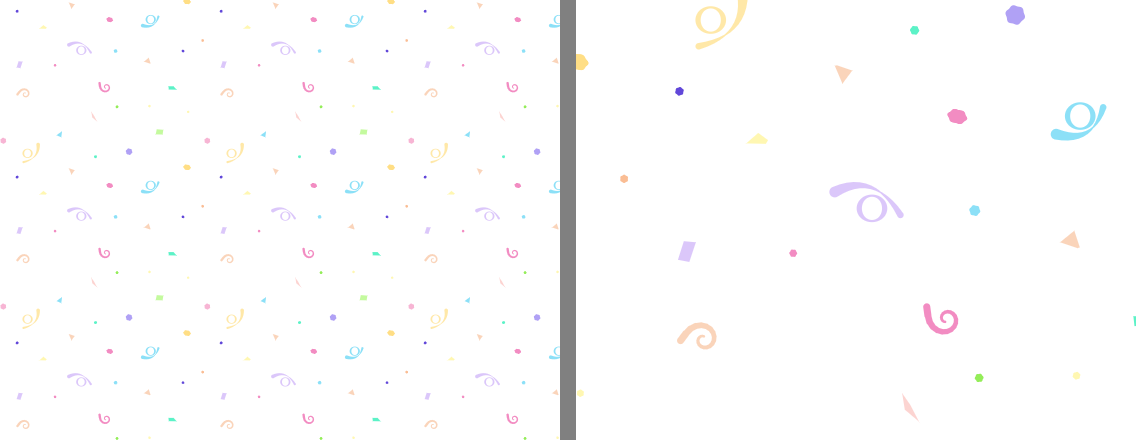
Left: the whole. Right: its middle third, enlarged.
Give the GLSL for this pattern, as a Shadertoy shader.

```glsl
const float CANVAS_WIDTH = 768.0;          // design units across the canvas
const vec2 TILE = vec2(279.8, 227.4);      // size of one repeat
const float RING_RADIUS = 5.8;
const float RIBBON_HALF_WIDTH = 2.2;
const float CURL_HALF_WIDTH = 1.9;
const float CURL_SWEEP = 8.0;
const int CURVE_STEPS = 12;
const int CURL_STEPS = 22;

const vec3 PAPER = vec3(1.0);
const vec3 INDIGO = vec3(0.38, 0.28, 0.85);
const vec3 PINK = vec3(0.95, 0.55, 0.76);
const vec3 ROSE = vec3(0.97, 0.71, 0.83);
const vec3 BLUSH = vec3(0.99, 0.83, 0.82);
const vec3 GOLD = vec3(1.0, 0.87, 0.52);
const vec3 STRAW = vec3(1.0, 0.91, 0.66);
const vec3 CREAM = vec3(1.0, 0.97, 0.70);
const vec3 ORANGE = vec3(0.98, 0.74, 0.58);
const vec3 PEACH = vec3(0.98, 0.83, 0.73);
const vec3 SKY = vec3(0.55, 0.88, 0.97);
const vec3 TEAL = vec3(0.36, 0.95, 0.78);
const vec3 GREEN = vec3(0.58, 0.93, 0.35);
const vec3 LIME = vec3(0.77, 0.98, 0.62);
const vec3 VIOLET = vec3(0.69, 0.63, 0.96);
const vec3 LILAC = vec3(0.86, 0.78, 0.98);

// Dots: centre and radius; the first two are flattened
const int DOTS = 13;
const vec3 DOT[DOTS] = vec3[](
    vec3(150.5, 27, 4.4), vec3(256.5, 2, 5), vec3(23.5, 15.5, 1.9), vec3(278, 55.5, 1.8),
    vec3(251, 70, 1.8), vec3(158.5, 70, 2.4), vec3(75.5, 89.5, 1.7), vec3(160.5, 146.5, 1.9),
    vec3(205, 145.5, 1.7), vec3(258, 153.5, 1.6), vec3(4.5, 193, 3.9), vec3(177, 208, 4.3),
    vec3(131, 215, 2));
const vec3 DOT_COLOR[DOTS] = vec3[](PINK, GOLD, INDIGO, ORANGE, INDIGO, SKY, PINK, GREEN,
    CREAM, CREAM, ROSE, VIOLET, TEAL);

// Paper chips: four corners, clockwise
const int CHIPS = 8;
const vec4 CHIP_START[CHIPS] = vec4[](
    vec4(94.5, 3.8, 95.5, 3.6), vec4(54, 39.3, 59.5, 34.5), vec4(197.5, 84.5, 204, 79.2),
    vec4(125.3, 153.5, 129, 158.8), vec4(77.5, 185.5, 84.5, 180.3), vec4(25.5, 84, 31, 84.5),
    vec4(231, 118.3, 238, 118.3), vec4(215, 177.3, 224, 178));
const vec4 CHIP_END[CHIPS] = vec4[](
    vec4(102.5, 6, 98, 12), vec4(64, 37.8, 63, 39.5), vec4(206.5, 86.8, 205.5, 87.2),
    vec4(133, 166.5, 126.5, 161), vec4(85, 181, 84, 188.3), vec4(28, 93.5, 22.8, 92.5),
    vec4(242.3, 123, 231.5, 122.8), vec4(223, 184.5, 213.5, 184.3));
const vec3 CHIP_COLOR[CHIPS] = vec3[](PEACH, CREAM, PEACH, BLUSH, SKY, LILAC, TEAL, LIME);

// Offset from the nearest repeat of a point
vec2 wrapOffset(vec2 p, vec2 center) {
    vec2 d = p - center;
    return d - TILE * round(d / TILE);
}

// Distance to a segment, and position along it
vec2 segment(vec2 p, vec2 a, vec2 b) {
    vec2 e = b - a;
    float h = clamp(dot(p - a, e) / dot(e, e), 0.0, 1.0);
    return vec2(length(p - a - e * h), h);
}

float dotShape(vec2 q, float radius, int id) {
    if (id < 2) {
        q = mat2(0.97, -0.24, 0.24, 0.97) * q;
        q.y *= 1.35;
    }
    float angle = atan(q.y, q.x);
    return length(q) - radius * (1.0 + 0.06 * cos(6.0 * angle + float(id)));
}

float edge(vec2 q, vec2 a, vec2 b) {
    vec2 e = normalize(b - a);
    return dot(q - a, vec2(e.y, -e.x));
}

float chipShape(vec2 q, vec2 b, vec2 c, vec2 d) {
    return max(max(edge(q, vec2(0), b), edge(q, b, c)), max(edge(q, c, d), edge(q, d, vec2(0))));
}

// Ring with a swelling line, crossed by a tail pinched near its middle
float ribbonShape(vec2 q, vec2 a, vec2 b, vec2 c) {
    float swell = 0.5 + 0.5 * cos(2.0 * atan(q.y, q.x));
    float d = abs(length(q) - RING_RADIUS) - mix(0.5, 1.2, swell);
    vec2 last = a;
    for (int i = 1; i <= CURVE_STEPS; i++) {
        float t = float(i) / float(CURVE_STEPS);
        vec2 next = mix(mix(a, b, t), mix(b, c, t), t);
        vec2 s = segment(q, last, next);
        float along = (float(i) - 1.0 + s.y) / float(CURVE_STEPS);
        d = min(d, s.x - RIBBON_HALF_WIDTH * mix(0.15, 0.9, abs(2.0 * along - 1.3)));
        last = next;
    }
    return d;
}

vec2 curlPoint(float t, float start, float turn) {
    float angle = start + turn * CURL_SWEEP * t;
    return mix(10.5, 1.5, sqrt(t)) * vec2(cos(angle), sin(angle));
}

// Spiral streamer that thins toward its centre
float curlShape(vec2 q, float start, float turn) {
    float d = 1e3;
    vec2 last = curlPoint(0.0, start, turn);
    for (int i = 1; i <= CURL_STEPS; i++) {
        float t = float(i) / float(CURL_STEPS);
        vec2 next = curlPoint(t, start, turn);
        d = min(d, segment(q, last, next).x - CURL_HALF_WIDTH * mix(1.0, 0.3, sqrt(t)));
        last = next;
    }
    return d;
}

void paint(inout vec3 color, vec3 ink, float d, float pixel) {
    color = mix(color, ink, clamp(0.5 - d / pixel, 0.0, 1.0));
}

void mainImage(out vec4 fragColor, in vec2 fragCoord) {
    float pixel = CANVAS_WIDTH / iResolution.x;
    vec2 p = vec2(fragCoord.x, iResolution.y - fragCoord.y) * pixel;
    vec3 color = PAPER;

    for (int i = 0; i < DOTS; i++)
        paint(color, DOT_COLOR[i], dotShape(wrapOffset(p, DOT[i].xy), DOT[i].z, i), pixel);

    for (int i = 0; i < CHIPS; i++) {
        vec2 o = CHIP_START[i].xy;
        float d = chipShape(wrapOffset(p, o), CHIP_START[i].zw - o, CHIP_END[i].xy - o, CHIP_END[i].zw - o);
        paint(color, CHIP_COLOR[i], d, pixel);
    }

    // Looped ribbons
    paint(color, LILAC, ribbonShape(wrapOffset(p, vec2(111.5, 69)), vec2(-17, -7.5), vec2(1, -17), vec2(13, 3)), pixel);
    paint(color, SKY, ribbonShape(wrapOffset(p, vec2(206.7, 26.8)), vec2(-11, 8.3), vec2(6, 13), vec2(10.5, -4)), pixel);
    paint(color, STRAW, ribbonShape(wrapOffset(p, vec2(37.8, 210.3)), vec2(14.5, -12), vec2(16, 7), vec2(-5.5, 12)), pixel);

    // Spiral curls
    paint(color, PEACH, curlShape(wrapOffset(p, vec2(34.5, 129)), 3.1, 1.0), pixel);
    paint(color, PINK, curlShape(wrapOffset(p, vec2(145.5, 119.5)), 3.69, -1.0), pixel);

    fragColor = vec4(color, 1.0);
}
```
